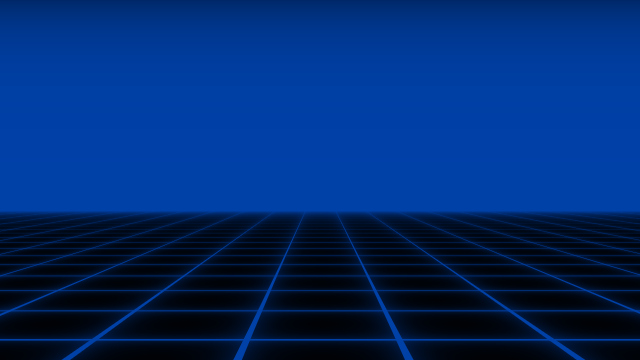
Reproduce this background procedurally as a WebGL 2 fragment shader.

```glsl
#version 300 es
precision highp float;
// Glowing blue grid floor running to a hazy horizon under a deep blue sky.

#define HORIZON 0.4144      // height where the floor ends
#define VANISH 0.5023       // height where the floor lines would converge
#define LANE_SCALE 0.95     // lane width per unit of drop below VANISH
#define LANE_SHIFT 0.48     // sideways grid phase, in cells
#define ROW_SCALE 2.03      // rows of depth per inverse drop
#define ROW_SHIFT 0.55      // depth grid phase, in cells
#define LINE_HALF 0.025     // half line width at the near edge, in cells
#define GLOW_REACH 0.12     // glow falloff, in cells
#define GLOW_GAIN 0.30      // glow strength beside a line
#define HAZE_DEPTH 0.013    // height of the dense horizon haze
#define MIST_DEPTH 0.11     // height of the thin mist over the floor
#define MIST_GAIN 0.10      // strength of the thin mist

uniform vec2 u_resolution;
out vec4 fragColor;

const vec3 BLUE = vec3(0.0, 0.254, 0.66);
const vec3 FLOOR_BLACK = vec3(0.0, 0.003, 0.010);

// Filtered line with its halo; footprint is the pixel size in cells.
float gridLine(float cell, float footprint, float halfWidth) {
    float dist = abs(fract(cell + 0.5) - 0.5);
    float width = 2.0 * halfWidth;
    float core = clamp((halfWidth - dist) / footprint + 0.5, 0.0, min(1.0, width / footprint));
    float halo = GLOW_GAIN * exp(-max(dist - halfWidth, 0.0) / GLOW_REACH);
    float sharp = 1.0 - (1.0 - core) * (1.0 - halo);
    float average = width + 2.0 * GLOW_GAIN * GLOW_REACH;
    return mix(sharp, average, smoothstep(0.08, 0.6, footprint));
}

vec3 skyColor(float y) {
    return BLUE * (1.0 - 0.38 * exp((y - 1.0) / 0.1));
}

vec3 floorColor(vec2 p, float pixel) {
    // Perspective: project the point to lane and row coordinates.
    float drop = max(VANISH - p.y, 0.05);
    float lane = p.x / (LANE_SCALE * drop);
    float row = ROW_SCALE / drop;
    float laneFootprint = pixel * length(vec2(1.0 / LANE_SCALE, lane)) / drop;
    float rowFootprint = pixel * row / drop;

    // Both line families thin out with distance and are screened together.
    float halfWidth = LINE_HALF * clamp(drop / VANISH, 0.0, 1.0);
    float lanes = gridLine(lane + LANE_SHIFT, laneFootprint, halfWidth);
    float rows = gridLine(row - ROW_SHIFT, rowFootprint, halfWidth);
    float light = 1.0 - (1.0 - lanes) * (1.0 - rows);
    vec3 color = mix(FLOOR_BLACK, BLUE, light);

    // Mist lifts the far floor; dense haze joins it to the sky.
    float depth = max(HORIZON - p.y, 0.0);
    color = mix(color, BLUE, MIST_GAIN * exp(-depth / MIST_DEPTH));
    return mix(color, BLUE, exp(-depth / HAZE_DEPTH));
}

void main() {
    float pixel = 1.0 / u_resolution.y;
    vec2 p = vec2(gl_FragCoord.x - 0.5 * u_resolution.x, gl_FragCoord.y) * pixel;
    float sky = smoothstep(-pixel, pixel, p.y - HORIZON);
    fragColor = vec4(mix(floorColor(p, pixel), skyColor(p.y), sky), 1.0);
}
```
